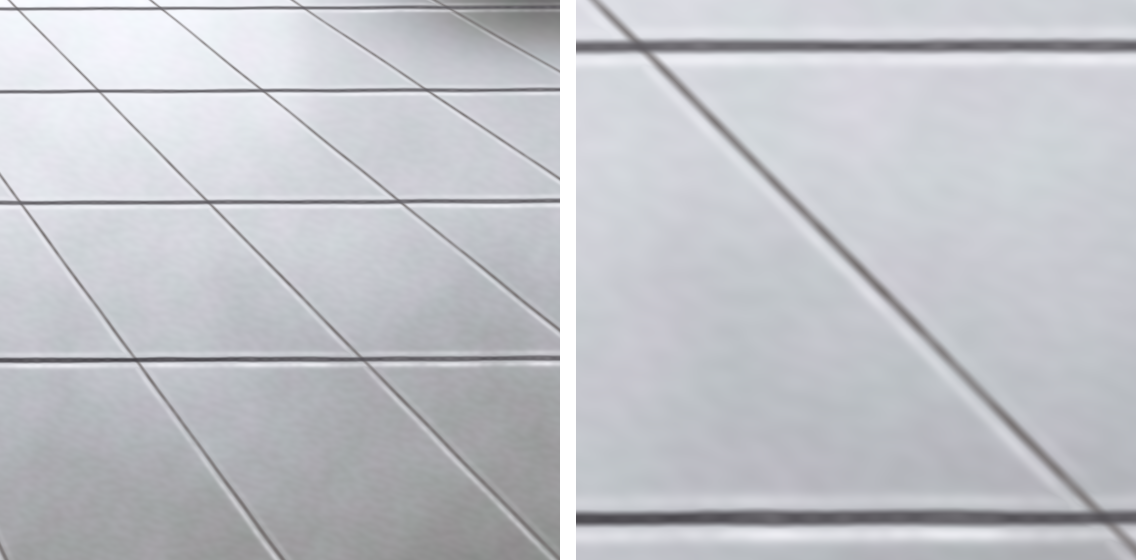
Left: the whole. Right: its middle third, enlarged.
This texture is drawn by a three.js fragment shader. Its source:

```glsl
// Pale glazed floor tiles seen at a slant, with dark grout and bright bevelled edges.
// Each point is projected onto the floor plane to find its tile and its distance
// to the grout; a light gradient, a corner shadow and gradient noise shade the glaze.

varying vec2 vUv;

// Perspective: positions run right and down from the top left corner
const vec2 VANISH = vec2(-0.9596, -0.9961);
const float HORIZON_TILT = 0.0035;
const float ROW_STEP = 0.1264;         // change of inverse depth per row
const float ROW_ORIGIN = 0.7370;       // inverse depth of row line zero
const float COLUMN_ORIGIN = 0.9811;    // slope of column line zero
const vec2 COLUMN_STEP = vec2(0.2470, 0.2530); // slope step left and right of it

// Grout and bevel, in canvas units at depth 1
const float ROW_HALF_WIDTH = 0.0024;
const float COLUMN_HALF_WIDTH = 0.0015;
const float EDGE_SOFTNESS = 0.0026;
const float BEVEL_OFFSET = 0.0060;
const float BEVEL_WIDTH = 0.0030;
const float LINE_WOBBLE = 0.0016;

const vec3 ROW_GROUT = vec3(0.38, 0.37, 0.39);
const vec3 COLUMN_GROUT = vec3(0.46, 0.44, 0.44);
const vec3 BEVEL_LIGHT = vec3(0.96, 0.96, 0.98);
const vec3 COOL_TINT = vec3(-0.004, 0.005, 0.029);

// Glaze shading
const float FAR_LIGHT = 0.980;
const float NEAR_FADE = 0.345;
const float RIGHT_FADE = 0.09;
const float CORNER_SHADOW = 0.40;
const float REFLECTION_SHADE = 0.045;
const float TILE_VARIATION = 0.020;
const float CLOUD = 0.045;
const float MOTTLE = 0.026;
const float GRAIN = 0.022;
const float TINT_VARIATION = 0.018;

float hash(vec2 p) {
  vec3 q = fract(vec3(p.xyx) * 0.1031);
  q += dot(q, q.yzx + 33.33);
  return fract((q.x + q.y) * q.z);
}

float cornerSlope(vec2 cell, vec2 offset) {
  float angle = 6.2832 * hash(cell);
  return dot(vec2(cos(angle), sin(angle)), offset);
}

float gradientNoise(vec2 p) {
  vec2 i = floor(p), f = fract(p), e = vec2(0.0, 1.0);
  vec2 w = f * f * f * (f * (f * 6.0 - 15.0) + 10.0);
  return mix(mix(cornerSlope(i, f), cornerSlope(i + e.yx, f - e.yx), w.x),
             mix(cornerSlope(i + e, f - e), cornerSlope(i + 1.0, f - 1.0), w.x), w.y);
}

float lineMask(float dist, float halfWidth) {
  return 1.0 - smoothstep(halfWidth - EDGE_SOFTNESS, halfWidth + EDGE_SOFTNESS, abs(dist));
}

float bevelMask(float dist, float depth) {
  float x = (dist - BEVEL_OFFSET * depth) / (BEVEL_WIDTH * depth);
  return exp(-x * x);
}

vec3 glaze(vec2 p, vec2 tile) {
  float shade = FAR_LIGHT - NEAR_FADE * p.y - RIGHT_FADE * smoothstep(0.2, 1.0, p.x);
  vec2 corner = vec2(1.0 - p.x, p.y) / vec2(0.30, 0.09);
  shade -= CORNER_SHADOW * exp(-dot(corner, corner));
  shade -= REFLECTION_SHADE * smoothstep(0.50, 0.58, p.x) * (1.0 - smoothstep(0.1, 0.4, p.y));
  shade += TILE_VARIATION * (hash(tile + 40.0) - 0.5);

  // Clouds, mottling and short slanted grain, weaker in the bright distance
  vec2 slanted = vec2(p.x + p.y * 0.5, p.y - p.x * 0.35);
  float relief = CLOUD * gradientNoise(p * 4.0 + 10.0)
               + MOTTLE * gradientNoise(p * 13.0 + 20.0)
               + GRAIN * gradientNoise(slanted * vec2(45.0, 85.0) + 50.0);
  shade += relief * mix(0.5, 1.0, smoothstep(0.0, 0.5, p.y));

  float tint = TINT_VARIATION * gradientNoise(p * 17.0 + 80.0);
  return shade + COOL_TINT * smoothstep(0.56, 0.74, shade) + vec3(tint, -0.4 * tint, 0.5 * tint);
}

void main() {
  vec2 p = vec2(vUv.x, 1.0 - vUv.y);

  // Projection to floor coordinates
  float depth = p.y - VANISH.y + HORIZON_TILT * (p.x - 0.5);
  float slope = (p.x - VANISH.x) / depth;
  float spread = slope - COLUMN_ORIGIN;
  float columnStep = spread < 0.0 ? COLUMN_STEP.x : COLUMN_STEP.y;
  vec2 grid = vec2(spread / columnStep, (ROW_ORIGIN - 1.0 / depth) / ROW_STEP);

  // Signed distances to the nearest grout, measured on the canvas
  vec2 nearest = floor(grid + 0.5);
  vec2 dist = (grid - nearest) * vec2(columnStep * depth / sqrt(1.0 + slope * slope),
                                      ROW_STEP * depth * depth);
  dist.y += LINE_WOBBLE * gradientNoise(vec2(p.x * 9.0, nearest.y * 7.3 + 30.5));
  dist.x += LINE_WOBBLE * gradientNoise(vec2(p.y * 12.0, nearest.x * 5.3 + 70.5));

  vec3 color = glaze(p, floor(grid));

  // Bright bevels, uneven along their length, strongest below rows and left of columns
  float wear = gradientNoise(vec2(p.x * 13.0, p.y * 13.0 + 60.0));
  float chips = gradientNoise(p * 70.0 + 90.0);
  float columnBevel = max(0.42 * bevelMask(-dist.x, depth * 0.8), 0.12 * bevelMask(dist.x, depth * 0.8));
  float rowBevel = max(0.66 * bevelMask(dist.y, depth), 0.34 * bevelMask(-dist.y, depth));
  float bevelFade = 1.0 - 0.6 * smoothstep(0.6, 1.0, p.x) * (1.0 - smoothstep(0.0, 0.3, p.y));
  bevelFade *= 0.95 + 0.7 * wear + 0.3 * chips;
  color = mix(color, BEVEL_LIGHT, max(columnBevel, rowBevel) * bevelFade);

  // Worn grout, darkest at the left of the nearest row
  float columnLine = lineMask(dist.x, COLUMN_HALF_WIDTH * depth);
  color = mix(color, COLUMN_GROUT, columnLine * (0.84 + 0.3 * wear + 0.2 * chips));
  float nearLeft = smoothstep(0.5, 0.65, p.y) * (1.0 - smoothstep(0.2, 0.8, p.x));
  vec3 rowGrout = ROW_GROUT + 0.09 * wear + 0.09 * chips - 0.10 * nearLeft;
  float rowWidth = ROW_HALF_WIDTH * depth * (1.0 + 0.3 * wear + 0.2 * chips);
  color = mix(color, rowGrout, lineMask(dist.y, rowWidth) * 0.92);

  gl_FragColor = vec4(clamp(color, 0.0, 1.0), 1.0);
}
```
